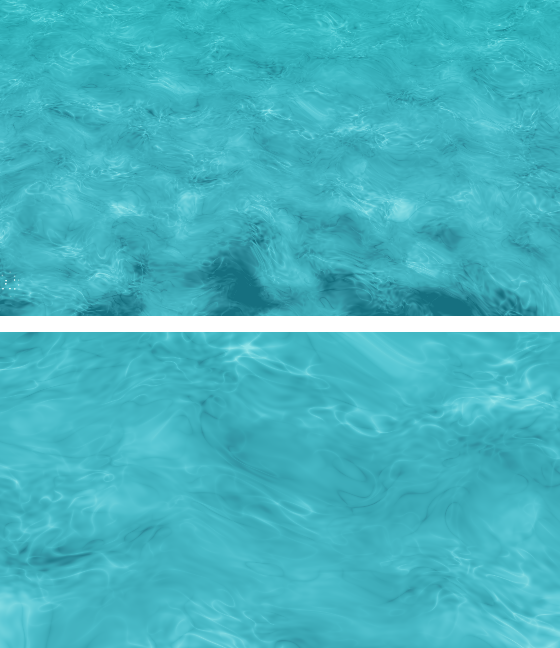
Top, the full canvas; bottom, a detail of the centre.
A WebGL 1 fragment shader for this texture:

```glsl
precision highp float;
// Clear turquoise sea water with crisp ripples, pale patches and soft dark shoals.

uniform vec2 u_resolution;

float hash(vec2 p) {
  vec3 h = fract(vec3(p.xyx) * 0.1031);
  h += dot(h, h.yzx + 33.33);
  return fract((h.x + h.y) * h.z);
}

vec2 gradient(vec2 cell) {
  float angle = 6.2832 * hash(cell);
  return vec2(cos(angle), sin(angle));
}

float gradientNoise(vec2 p) {
  vec2 i = floor(p), f = p - i;
  vec2 u = f * f * f * (f * (f * 6.0 - 15.0) + 10.0);
  vec2 e = vec2(1.0, 0.0);
  float low = mix(dot(gradient(i), f), dot(gradient(i + e), f - e), u.x);
  float high = mix(dot(gradient(i + e.yx), f - e.yx),
                   dot(gradient(i + 1.0), f - 1.0), u.x);
  return mix(low, high, u.y);
}

float fbm(vec2 p, float gain) {
  float sum = 0.0, amp = 1.0;
  for (int i = 0; i < 4; i++) {
    sum += amp * gradientNoise(p);
    p = mat2(1.85, 0.6, -0.6, 1.85) * p + 17.3;
    amp *= gain;
  }
  return sum;
}

// Thin crests along the zero lines of the noise, broken up along their length
float crest(vec2 p) {
  float line = max(0.0, 1.0 - 4.5 * abs(gradientNoise(p)));
  return line * line * line * smoothstep(-0.05, 0.35, gradientNoise(p * 0.6 + 50.0));
}

float ramp(float a, float b, float x) {
  return clamp((x - a) / (b - a), 0.0, 1.0);
}

vec3 waterColor(float tone) {
  vec3 c = mix(vec3(0.07, 0.44, 0.50), vec3(0.18, 0.57, 0.63), ramp(-2.7, -1.45, tone));
  c = mix(c, vec3(0.21, 0.65, 0.70), ramp(-1.45, -0.8, tone));
  c = mix(c, vec3(0.24, 0.69, 0.74), ramp(-0.8, -0.08, tone));
  c = mix(c, vec3(0.27, 0.73, 0.78), ramp(-0.08, 0.7, tone));
  c = mix(c, vec3(0.34, 0.78, 0.83), ramp(0.7, 1.55, tone));
  return mix(c, vec3(0.56, 0.89, 0.91), ramp(1.55, 3.8, tone));
}

void main() {
  vec2 p = gl_FragCoord.xy / u_resolution.y;
  float nearness = 1.0 - smoothstep(0.15, 0.95, p.y);

  // Perspective: waves grow flatter and finer towards the top
  vec2 q = vec2((p.x - 0.89) * (1.0 + 0.3 * p.y), p.y * (1.0 + 0.5 * p.y)) + 5.0;
  q.y += 0.2 * (p.x - 0.89) * (1.0 - 0.6 * p.y);

  // Gentle swirling distortion of the surface
  vec2 warp = vec2(gradientNoise(q * 4.0), gradientNoise(q * 4.0 + 41.0));
  vec2 w = q + 0.08 * warp;
  vec2 fineWarp = vec2(gradientNoise(w * 13.0), gradientNoise(w * 13.0 + 23.0));
  vec2 s = w + 0.03 * fineWarp;

  // Soft light patches and smaller ripples
  float tone = 0.1 + fbm(w * vec2(3.6, 5.0), 0.5) * mix(1.1, 2.1, nearness);
  tone += 1.3 * fbm(s * vec2(8.0, 13.0) + 9.0, 0.5);

  // Bright sandy spots in the near water
  float spots = smoothstep(0.1, 0.34, gradientNoise(s * vec2(6.5, 8.0) + 90.0));
  tone += 1.1 * spots * nearness;

  // Fine wavelets, gathered in loose groups
  float groups = smoothstep(-0.15, 0.35, gradientNoise(w * vec2(5.0, 7.0) + 60.0));
  float texture = gradientNoise(mat2(40.0, 24.0, -36.0, 62.0) * s);
  texture += 0.9 * gradientNoise(mat2(58.0, -36.0, 50.0, 88.0) * s + 8.0);
  tone += (0.4 + 0.8 * groups) * texture;

  // Sparse crisp lines of light and shade in several directions
  float light = crest(s * vec2(10.0, 19.0)) + crest(mat2(14.0, 13.0, -12.0, 20.0) * s + 31.0);
  light += crest(mat2(19.0, -13.0, 14.0, 24.0) * s + 66.0);
  light += 0.8 * crest(mat2(28.0, 16.0, -22.0, 44.0) * s + 15.0);
  float shade = crest(s * vec2(11.0, 21.0) + 77.0) + crest(mat2(18.0, 14.0, -15.0, 30.0) * s + 83.0);
  tone += (0.5 + 1.3 * groups) * light - 0.8 * shade;

  // Soft dark shoals along the lower edge
  float shore = 1.0 - smoothstep(0.0, 0.4, p.y);
  float shoal = smoothstep(-0.2, 0.45, fbm(w * vec2(3.8, 4.6) + 12.0, 0.4));
  tone -= shore * (0.2 + 3.0 * shoal);

  vec3 color = waterColor(tone);
  color += vec3(-0.05, 0.005, -0.015) * smoothstep(0.55, 1.0, p.y);
  color.r += 0.015 * nearness;

  // Rare sun sparkles in the near left corner
  vec2 g = p * 75.0;
  vec2 cell = floor(g);
  vec2 offset = 0.3 + 0.4 * vec2(hash(cell + 3.0), hash(cell + 8.0));
  float spark = 1.0 - smoothstep(0.08, 0.3, length(g - cell - offset));
  float corner = 1.0 - smoothstep(0.015, 0.05, length(p - vec2(0.025, 0.1)));
  color = mix(color, vec3(0.9, 0.98, 0.98), spark * corner * step(0.6, hash(cell)));

  gl_FragColor = vec4(color, 1.0);
}
```
